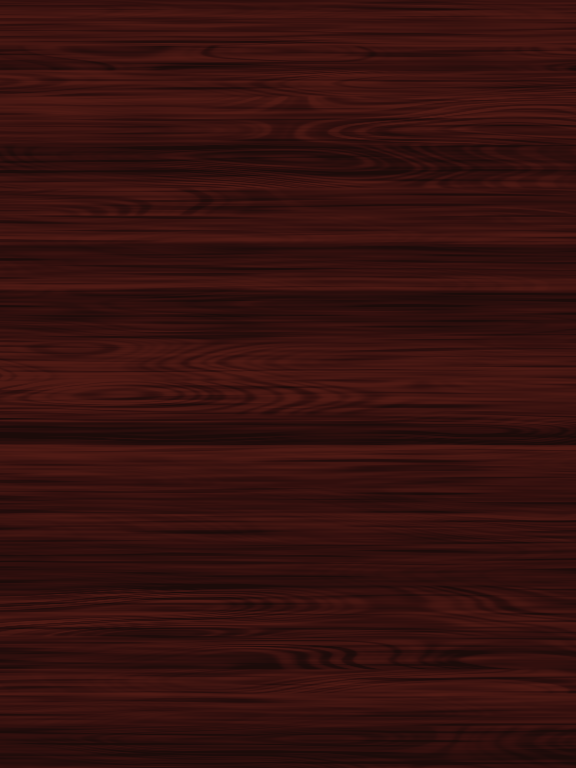
This texture is drawn by a Shadertoy shader. Its source:

```glsl
const vec3 DARK_WOOD = vec3(0.105, 0.042, 0.037);
const vec3 MID_WOOD = vec3(0.197, 0.061, 0.053);
const vec3 LIGHT_WOOD = vec3(0.305, 0.102, 0.078);

const float BOARD_COUNT = 21.0;
const float BOARD_UNEVENNESS = 0.9;
const float EDGE_SOFTNESS = 0.04;
const float BOARD_CONTRAST = 0.48;
const float BOARD_SLOPE = 0.48;
const float BAND_CONTRAST = 0.26;
const float STREAK_CONTRAST = 0.30;
const float FIBRE_CONTRAST = 0.34;
const float PORE_DEPTH = 0.36;
const float FIGURE_CONTRAST = 0.62;
const float RING_DENSITY = 24.0;

const vec2 FIGURE_SCALE = vec2(2.3, 21.0);
const vec2 WOBBLE_SCALE = vec2(8.0, 55.0);
const vec2 BAND_SCALE = vec2(0.6, 46.0);
const vec2 STREAK_SCALE = vec2(1.1, 150.0);
const vec2 FIBRE_SCALE = vec2(8.0, 270.0);
const vec2 PORE_SCALE = vec2(3.5, 220.0);

vec2 hash2(vec2 p) {
    p = vec2(dot(p, vec2(127.1, 311.7)), dot(p, vec2(269.5, 183.3)));
    return fract(sin(p) * 43758.5);
}

float cornerSlope(vec2 cell, vec2 corner, vec2 local) {
    float angle = 6.2832 * hash2(cell + corner).x;
    return dot(vec2(cos(angle), sin(angle)), local - corner);
}

float gradientNoise(vec2 p) {
    vec2 cell = floor(p);
    vec2 f = p - cell;
    vec2 u = f * f * f * (f * (f * 6.0 - 15.0) + 10.0);
    float low = mix(cornerSlope(cell, vec2(0, 0), f), cornerSlope(cell, vec2(1, 0), f), u.x);
    float high = mix(cornerSlope(cell, vec2(0, 1), f), cornerSlope(cell, vec2(1, 1), f), u.x);
    return mix(low, high, u.y);
}

// Tone of one board: its own shade, a slope across it and nested growth rings
float boardTone(float id, float across, vec2 p) {
    vec2 shade = hash2(vec2(id, 3.0));
    vec2 kind = hash2(vec2(id, 17.0));
    vec2 shift = 40.0 * hash2(vec2(id, 29.0));

    float height = gradientNoise(p * FIGURE_SCALE + shift);
    height += 0.03 * gradientNoise(p * WOBBLE_SCALE + shift);
    float rings = gradientNoise(vec2(p.x * 0.9, height * RING_DENSITY) + shift.yx);
    rings = 0.45 * smoothstep(-0.3, 0.2, rings) - 0.3 + 0.5 * rings;
    float patchMask = smoothstep(-0.2, 0.25, gradientNoise(vec2(p.x * 3.0, id * 1.7 + 0.4)));
    float strength = mix(0.15, 1.0, smoothstep(0.3, 0.75, kind.x) * patchMask);

    return BOARD_CONTRAST * (shade.x - 0.5)
         + BOARD_SLOPE * (shade.y - 0.5) * (across - 0.5) * 2.0
         + FIGURE_CONTRAST * strength * rings;
}

// Fine grain that runs on through all boards
float grainTone(vec2 p) {
    p.y += 0.004 * gradientNoise(p * vec2(2.0, 9.0) + 5.3);
    float pores = smoothstep(0.12, 0.4, gradientNoise(p * PORE_SCALE + 71.6));
    return BAND_CONTRAST * gradientNoise(p * BAND_SCALE + 11.7)
         + STREAK_CONTRAST * gradientNoise(p * STREAK_SCALE + 23.1)
         + FIBRE_CONTRAST * gradientNoise(p * FIBRE_SCALE + 47.9)
         - PORE_DEPTH * (pores - 0.2);
}

void mainImage(out vec4 fragColor, in vec2 fragCoord) {
    vec2 p = fragCoord / iResolution.y;

    // Uneven boards, blended over a narrow edge
    float row = p.y * BOARD_COUNT;
    row += BOARD_UNEVENNESS * gradientNoise(vec2(2.37, p.y * 9.0 + 0.5));
    row += 0.05 * gradientNoise(vec2(p.x * 2.0, p.y * 6.0));
    float id = floor(row);
    float across = row - id;
    float softness = EDGE_SOFTNESS * mix(1.0, 4.0, hash2(vec2(id, 53.0)).x);
    float edge = smoothstep(1.0 - softness, 1.0, across);
    float board = mix(boardTone(id, across, p), boardTone(id + 1.0, 0.0, p), edge);

    // Tone to stained wood
    float tone = clamp(0.5 + board + grainTone(p), 0.0, 1.0);
    vec3 color = mix(DARK_WOOD, MID_WOOD, min(tone * 2.0, 1.0));
    color = mix(color, LIGHT_WOOD, max(tone * 2.0 - 1.0, 0.0));
    fragColor = vec4(color, 1.0);
}
```
